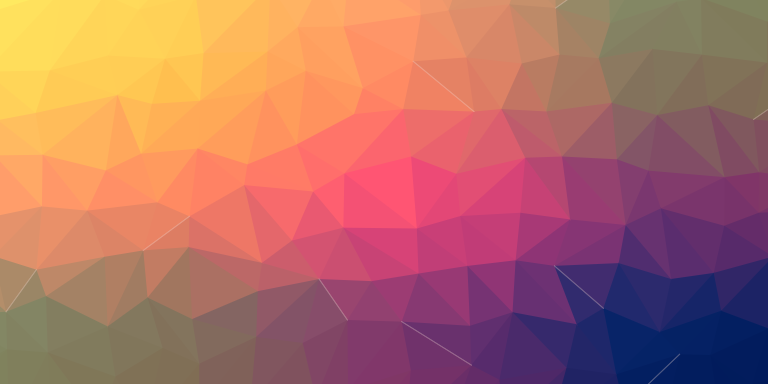
A Shadertoy shader for this background:

```glsl
// Low-poly sunset: a jittered grid of quads, each split into two flat triangles.
// A triangle's colour averages one palette read across x and down y at its centroid.
// A few diagonals carry a pale hairline.

const float CELL = 0.133; // grid spacing, in canvas heights

vec2 hash2(ivec2 cell) {
    uvec2 v = uvec2(cell + 64) * 1664525u + 1013904223u;
    for (int i = 0; i < 2; i++) {
        v.x += v.y * 1664525u;
        v.y += v.x * 1664525u;
        v ^= v >> 16u;
    }
    return vec2(v & 65535u) / 65535.0;
}

float ramp(float a, float b, float t) {
    return clamp((t - a) / (b - a), 0.0, 1.0);
}

// Yellow, orange, pink, purple, navy.
vec3 palette(float t) {
    vec3 c = mix(vec3(1.0, 0.92, 0.38), vec3(1.0, 0.75, 0.31), ramp(0.0, 0.24, t));
    c = mix(c, vec3(1.0, 0.31, 0.46), ramp(0.24, 0.5, t));
    c = mix(c, vec3(0.70, 0.22, 0.47), ramp(0.5, 0.65, t));
    c = mix(c, vec3(0.03, 0.15, 0.42), ramp(0.65, 0.82, t));
    return mix(c, vec3(0.0, 0.10, 0.35), ramp(0.82, 1.0, t));
}

// Rows of the mesh climb gently towards the right.
vec2 meshOffset(float x) {
    return vec2(0.0, 0.055 + 0.115 * smoothstep(0.4, 1.2, x));
}

vec2 vertex(ivec2 cell) {
    vec2 p = (vec2(cell) + 0.62 * (hash2(cell) - 0.5)) * CELL;
    return p + meshOffset(p.x);
}

float cross2(vec2 a, vec2 b) {
    return a.x * b.y - a.y * b.x;
}

// Signed distance to the line a-b, positive on its left.
float side(vec2 p, vec2 a, vec2 b) {
    return cross2(b - a, p - a) / length(b - a);
}

float segment(vec2 p, vec2 a, vec2 b) {
    vec2 d = b - a;
    return length(p - a - d * clamp(dot(p - a, d) / dot(d, d), 0.0, 1.0));
}

// Colour times coverage, with coverage in w; corners run anticlockwise.
vec4 facet(vec2 p, vec2 a, vec2 b, vec2 c, float pixel, float aspect, float tint) {
    float inside = min(side(p, a, b), min(side(p, b, c), side(p, c, a)));
    float cover = clamp(inside / pixel + 0.5, 0.0, 1.0);
    vec2 centre = (a + b + c) / 3.0;
    vec3 colour = 0.5 * (palette(centre.x / aspect + tint) + palette(1.0 - centre.y + tint));
    return vec4(colour, 1.0) * cover;
}

void mainImage(out vec4 fragColor, in vec2 fragCoord) {
    vec2 p = fragCoord / iResolution.y;
    float aspect = iResolution.x / iResolution.y;
    float pixel = 1.0 / iResolution.y;
    ivec2 home = ivec2(floor((p - meshOffset(p.x)) / CELL));
    vec4 sum = vec4(0.0);
    float hairline = 0.0;

    for (int j = -1; j <= 1; j++)
    for (int i = -1; i <= 1; i++) {
        ivec2 cell = home + ivec2(i, j);
        vec2 a = vertex(cell);
        vec2 b = vertex(cell + ivec2(1, 0));
        vec2 c = vertex(cell + ivec2(1, 1));
        vec2 d = vertex(cell + ivec2(0, 1));

        // Split along the diagonal that leaves the fuller smaller triangle.
        float splitAC = min(cross2(b - a, c - a), cross2(c - a, d - a));
        float splitBD = min(cross2(b - a, d - a), cross2(c - b, d - b));
        if (splitBD > splitAC) {
            vec2 first = a;
            a = b; b = c; c = d; d = first;
        }

        vec2 rnd = hash2(cell + 37);
        vec2 tint = 0.03 * (rnd - 0.5);
        sum += facet(p, a, b, c, pixel, aspect, tint.x);
        sum += facet(p, a, c, d, pixel, aspect, tint.y);

        // Sparse pale seams
        float line = 1.0 - smoothstep(0.0003, 0.0003 + pixel, segment(p, a, c));
        hairline = max(hairline, line * step(0.94, rnd.x));
    }

    vec3 colour = sum.rgb / max(sum.w, 0.0001);
    colour = mix(colour, vec3(0.95, 0.85, 0.82), 0.3 * hairline);
    fragColor = vec4(colour, 1.0);
}
```
